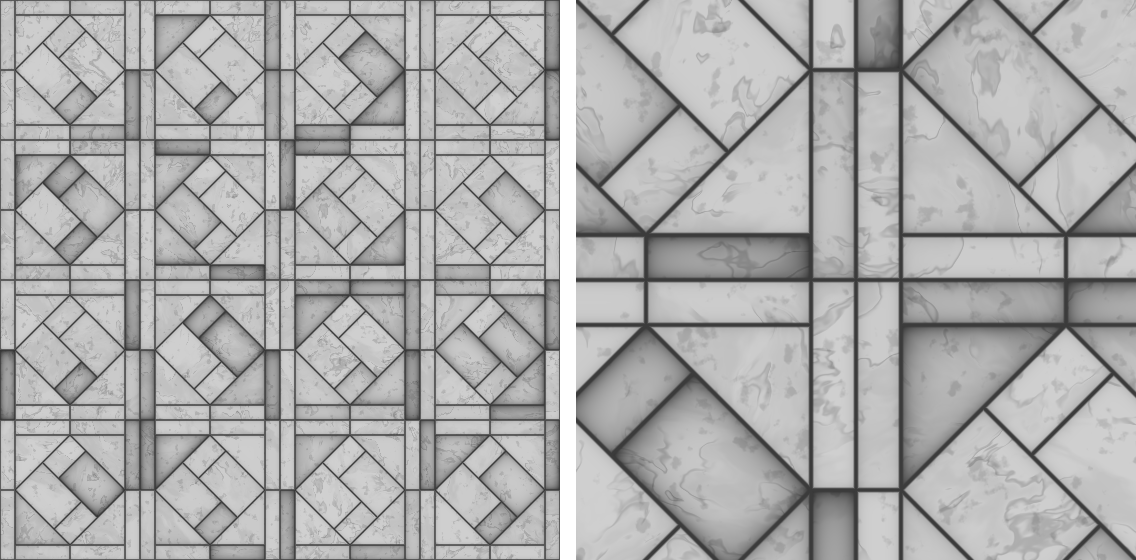
Left: the whole. Right: its middle third, enlarged.
Reproduce this pattern procedurally as a WebGL 2 fragment shader.

```glsl
#version 300 es
precision highp float;
// Grey marble parquet: framed diamonds of four slabs, some sunk below their neighbours.

uniform vec2 u_resolution;
out vec4 fragColor;

const float REPEATS = 4.0;
const float FRAME = 0.393;        // half size of the square inside the frame strips
const float SPLIT = 0.117;        // offset of the short cuts in the diamond
const float JOINT_WIDTH = 0.005;  // half width of a joint, in cells
const float ROOT_HALF = 0.70711;
const vec3 MARBLE = vec3(0.805);
const vec3 JOINT = vec3(0.23);

struct Slab {
    float id;    // number of the slab within its cell
    vec4 edges;  // distance to each side
};

float hash(vec2 p) {
    return fract(sin(dot(p, vec2(127.1, 311.7))) * 43758.5);
}

float noise(vec2 p) {
    vec2 i = floor(p);
    vec2 f = fract(p);
    f = f * f * (3.0 - 2.0 * f);
    float low = mix(hash(i), hash(i + vec2(1.0, 0.0)), f.x);
    float high = mix(hash(i + vec2(0.0, 1.0)), hash(i + 1.0), f.x);
    return mix(low, high, f.y);
}

float fbm(vec2 p) {
    float sum = 0.0;
    float gain = 0.5;
    for (int i = 0; i < 4; i++) {
        sum += gain * noise(p);
        p = mat2(1.6, 1.2, -1.2, 1.6) * p + 3.7;
        gain *= 0.5;
    }
    return sum / 0.9375;
}

// Finds the slab under a point of the cell, p in -0.5..0.5
Slab findSlab(vec2 p) {
    vec2 a = abs(p);
    float quadrant = step(0.0, p.x) + 2.0 * step(0.0, p.y);

    // Upright and level frame strips
    if (a.x > FRAME)
        return Slab(quadrant, vec4(0.5 - a.x, a.x - FRAME, a.y, 0.5 - a.y));
    if (a.y > FRAME)
        return Slab(4.0 + quadrant, vec4(0.5 - a.y, a.y - FRAME, a.x, FRAME - a.x));

    // Corner triangles
    float diagonal = (a.x + a.y - FRAME) * ROOT_HALF;
    if (diagonal > 0.0)
        return Slab(8.0 + quadrant, vec4(diagonal, FRAME - a.x, FRAME - a.y, 1.0));

    // Diamond: two halves, each cut into a long and a short slab
    vec2 r = vec2(p.x - p.y, p.x + p.y) * ROOT_HALF;
    float side = r.y > 0.0 ? 1.0 : -1.0;
    r *= side;
    float halfSize = FRAME * ROOT_HALF;
    bool isShort = r.x < -SPLIT;
    float end = isShort ? r.x + halfSize : halfSize - r.x;
    float id = 12.0 + step(0.0, side) + (isShort ? 2.0 : 0.0);
    return Slab(id, vec4(r.y, halfSize - r.y, abs(r.x + SPLIT), end));
}

// Darkness of the wispy veins, with its own grain direction per slab
float marbleVeins(vec2 p, float seed) {
    float angle = seed * 6.2832;
    float c = cos(angle);
    float s = sin(angle);
    vec2 q = mat2(c, s, -s, c) * p * vec2(5.0, 9.0) + seed * vec2(37.0, 53.0);
    vec2 warp = vec2(fbm(q + 4.1), fbm(q + 9.3));
    float flow = fbm(q + 2.6 * warp);
    float wisp = 1.0 - smoothstep(0.0, 0.05, abs(flow - 0.5));
    float patches = smoothstep(0.4, 0.62, fbm(q * 0.9 + 17.0));
    float speck = smoothstep(0.64, 0.8, fbm(p * 28.0 + seed * 71.0));
    float cloud = smoothstep(0.4, 0.75, flow);
    return 0.12 * wisp * patches + 0.05 * cloud + 0.09 * speck;
}

// Light left after the raised neighbours shade the sides of a sunken slab
float sunkenLight(vec4 edges, float seed) {
    float depth = smoothstep(0.5, 0.95, hash(vec2(seed, 2.3)));
    vec4 sides = vec4(hash(vec2(seed, 3.1)), hash(vec2(seed, 4.7)),
                      hash(vec2(seed, 5.9)), hash(vec2(seed, 7.3)));
    vec4 broad = depth * mix(vec4(0.08), vec4(0.48), sides) * exp(-edges / 0.045);
    vec4 tight = (0.17 + 0.25 * depth * sides) * exp(-edges / 0.011);
    vec4 lit = (1.0 - broad) * (1.0 - tight);
    return lit.x * lit.y * lit.z * lit.w;
}

void main() {
    vec2 grid = gl_FragCoord.xy / u_resolution * REPEATS;
    vec2 cell = mod(floor(grid), REPEATS);
    vec2 p = fract(grid) - 0.5;
    float pixel = REPEATS / min(u_resolution.x, u_resolution.y);

    Slab slab = findSlab(p);
    float seed = hash(cell + slab.id * vec2(7.13, 3.71));

    // Stone with a slight tone change from slab to slab
    vec3 color = MARBLE + 0.025 * (hash(vec2(seed, 1.7)) - 0.5);
    color -= marbleVeins(p, seed);
    color *= sunkenLight(slab.edges, seed);

    // Joints
    float gap = min(min(slab.edges.x, slab.edges.y), min(slab.edges.z, slab.edges.w));
    float soft = max(0.003, 0.75 * pixel);
    float joint = 1.0 - smoothstep(JOINT_WIDTH - soft, JOINT_WIDTH + soft, gap);
    color = mix(color, JOINT, joint);

    fragColor = vec4(color, 1.0);
}
```
